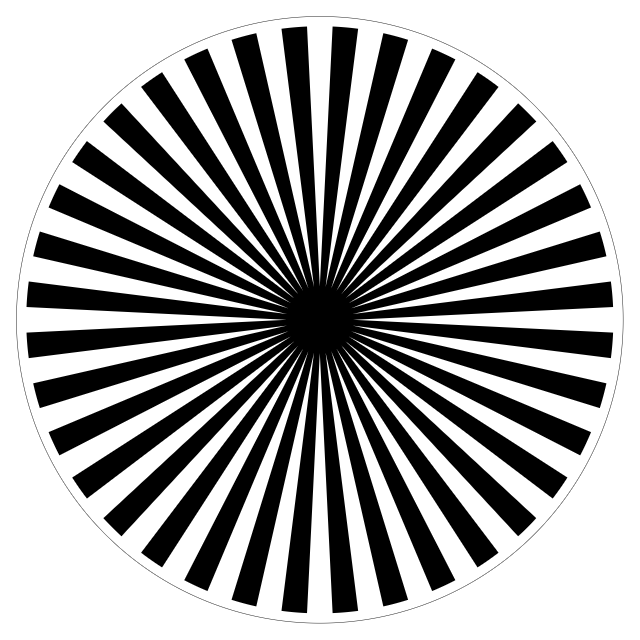
Write a Shadertoy shader that draws this pattern.

```glsl
// A black sunburst of evenly spaced spokes inside a hairline ring on white.
// The angle is folded into one sector; a white wedge there separates two
// spokes, and its apex stops short of the centre to leave a solid hub.

#define SPOKE_COUNT 36.0
#define CENTRE vec2(0.4997, 0.5003)
#define HUB_RADIUS 0.052
#define SPOKE_RADIUS 0.4587
#define WEDGE_SLOPE 0.0492
#define RING_RADIUS 0.4740
#define RING_WIDTH 0.0008
#define RING_INK 0.85

const float TAU = 6.2831853;

// Share of a pixel-wide box at offset x that a band of given half width covers
float bandCoverage(float x, float halfWidth, float pixel) {
    float upper = clamp(x + 0.5 * pixel, -halfWidth, halfWidth);
    float lower = clamp(x - 0.5 * pixel, -halfWidth, halfWidth);
    return (upper - lower) / pixel;
}

// Rotate a point into the sector around the positive x axis
vec2 foldSector(vec2 p, float count) {
    float sector = TAU / count;
    float angle = atan(p.y, p.x);
    angle = mod(angle + 0.5 * sector, sector) - 0.5 * sector;
    return length(p) * vec2(cos(angle), sin(angle));
}

void mainImage(out vec4 fragColor, in vec2 fragCoord) {
    float size = min(iResolution.x, iResolution.y);
    float pixel = 1.0 / size;
    vec2 p = (fragCoord - 0.5 * iResolution.xy) / size + 0.5 - CENTRE;
    float radius = length(p);

    // White wedge between neighbouring spokes
    vec2 q = foldSector(p, SPOKE_COUNT);
    float wedgeHalf = max(q.x - HUB_RADIUS, 0.0) * WEDGE_SLOPE;
    float wedge = bandCoverage(q.y, wedgeHalf, pixel);

    // Black disc cut by the wedges
    float disc = clamp(0.5 + (SPOKE_RADIUS - radius) / pixel, 0.0, 1.0);
    float ink = disc * (1.0 - wedge);

    // Hairline ring
    float ring = bandCoverage(radius - RING_RADIUS, 0.5 * RING_WIDTH, pixel);
    ink = max(ink, RING_INK * ring);

    fragColor = vec4(vec3(1.0 - ink), 1.0);
}
```
